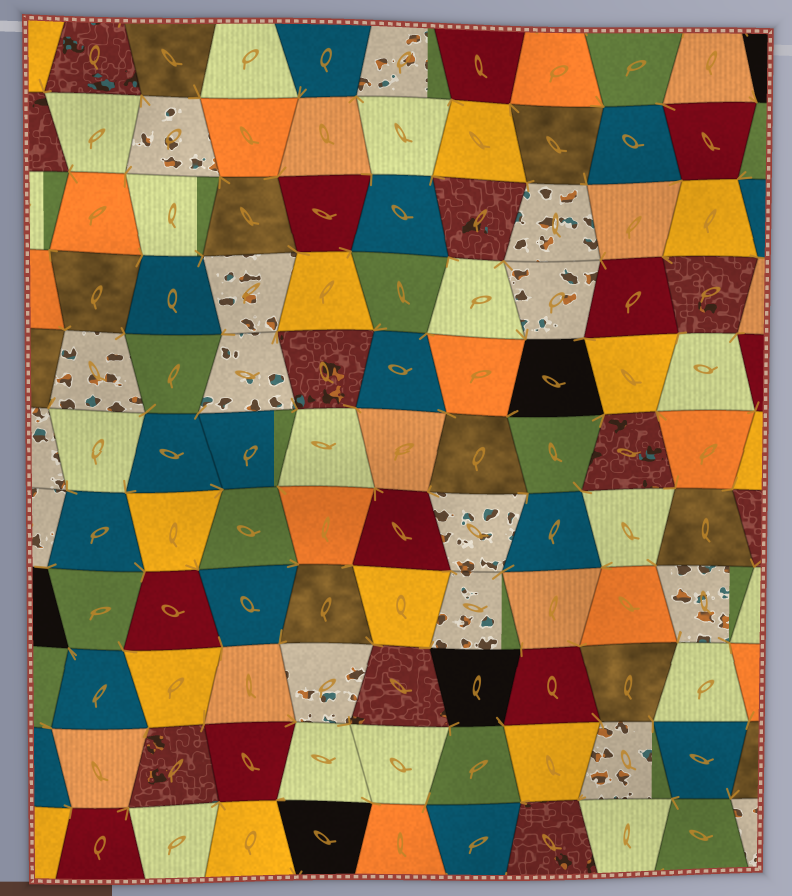
Write a Shadertoy shader that draws this pattern.

```glsl
// A tied patchwork quilt of interlocking trapezoids, bound in plaid and hung on a wall.

const float ROWS = 11.0;
const float FIRST_SEAM = 0.044;     // first upright seam, as a share of the quilt width
const float PITCH = 0.1026;         // patch spacing, as a share of the quilt width
const vec2 PATCH = vec2(0.0855, 0.0864); // patch size in canvas heights
const float LEAN = 0.13;            // sideways shift of each patch corner
const float CORNER_JITTER = 0.08;
const float BINDING = 0.0068;
const float SEAM = 0.0011;
const float YARN = 0.0013;
const int SAMPLES = 3;              // antialiasing samples per axis
const vec3 YARN_COLOR = vec3(0.74, 0.52, 0.16);
const vec3 BIND_RED = vec3(0.60, 0.25, 0.22);
const vec3 BIND_CREAM = vec3(0.84, 0.77, 0.67);
const int YELLOW = 0, VINE = 1, VELVET = 2, LIME = 3, TEAL = 4, FIGURED = 5,
          GREEN = 8, PEACH = 9, BLACK = 10;
const vec3 DYE[11] = vec3[11](
    vec3(0.92, 0.65, 0.09), vec3(0.43, 0.15, 0.14), vec3(0.43, 0.32, 0.14),
    vec3(0.78, 0.81, 0.54), vec3(0.03, 0.33, 0.42), vec3(0.76, 0.70, 0.60),
    vec3(0.47, 0.03, 0.09), vec3(0.94, 0.48, 0.17), vec3(0.36, 0.46, 0.22),
    vec3(0.86, 0.56, 0.31), vec3(0.07, 0.05, 0.04));

float hash(vec2 p) {
    vec3 q = fract(p.xyx * 0.1031);
    q += dot(q, q.yzx + 33.33);
    return fract((q.x + q.y) * q.z);
}

float noise(vec2 p) {
    vec2 i = floor(p), f = fract(p);
    f = f * f * (3.0 - 2.0 * f);
    return mix(mix(hash(i), hash(i + vec2(1, 0)), f.x),
               mix(hash(i + vec2(0, 1)), hash(i + vec2(1, 1)), f.x), f.y);
}

float segment(vec2 p, vec2 b) {
    return length(p - b * clamp(dot(p, b) / dot(b, b), 0.0, 1.0));
}

// Horizontal position of a patch corner, in patch widths
float cornerX(float k, float line) {
    float side = mod(k + line, 2.0) * 2.0 - 1.0;
    return k + side * LEAN + (hash(vec2(k, line) + 40.0) - 0.5) * CORNER_JITTER;
}

// Powers of two modulo 13 keep neighbouring patches different
int chooseFabric(ivec2 id, float h) {
    int f = ((1 << id.y) * (id.x + 1)) % 13 - 1;
    if (f == 11) return h < 0.5 ? FIGURED : LIME;
    if (f == BLACK && h > 0.6) return TEAL;
    if (f == PEACH && h > 0.65) return YELLOW;
    return f;
}

// Scattered ragged motifs with a pale outline
vec3 motifs(vec3 base, vec2 p, float size, float density, vec3 outline, vec3 ink) {
    vec2 g = p / size, id = floor(g);
    float h = hash(id + 7.0);
    vec2 l = fract(g) - 0.5 - 0.25 * (vec2(h, hash(id + 19.0)) - 0.5);
    float r = length(l * vec2(0.9, 1.3)) + 0.5 * (noise(p * 190.0) - 0.5);
    if (h > density || r > 0.30) return base;
    vec3 accent = mix(vec3(0.80, 0.46, 0.18), vec3(0.22, 0.46, 0.48), step(0.6, hash(id + 3.0)));
    vec3 body = mix(ink, accent, smoothstep(0.55, 0.65, noise(p * 150.0 + 5.0)) * 0.8);
    return r > 0.22 ? outline : body;
}

vec3 cloth(int f, vec2 p) {
    vec3 c = DYE[f];
    if (f == VINE) {
        float vine = 1.0 - smoothstep(0.03, 0.11, abs(noise(p * 150.0) - 0.5));
        c = mix(c, vec3(0.66, 0.40, 0.35), 0.55 * vine);
        c = motifs(c, p, 0.036, 0.35, DYE[VINE], vec3(0.22, 0.14, 0.09));
    } else if (f == VELVET) {
        c *= 0.68 + 0.42 * noise(p * vec2(45, 22)) + 0.28 * noise(p * vec2(90, 140));
    } else if (f == FIGURED) {
        c = motifs(c, p, 0.027, 0.75, vec3(0.87, 0.84, 0.78), vec3(0.36, 0.27, 0.19));
    } else if (f == LIME || f == PEACH) {
        c *= 1.0 + 0.04 * sin(p.x * 1100.0);
    }
    return c * (0.96 + 0.08 * noise(p * 380.0));
}

// Yarn loop at each patch centre and loose ends at each corner
float yarn(vec2 center, vec2 corner, vec2 id, vec2 knot) {
    float h = hash(id + 61.0), a = (h - 0.5) * 2.6;
    vec2 d = mat2(cos(a), sin(a), -sin(a), cos(a)) * (center + 0.008 * (vec2(h, hash(id + 5.0)) - 0.5));
    float squash = 2.0 + 2.0 * hash(id + 13.0);
    float dist = abs(length(d * vec2(squash, 1)) - 0.009) / mix(1.0, squash, 0.7);
    dist = min(dist, segment(d - vec2(0, 0.008), vec2(0.006, 0.006)));
    for (float i = 0.0; i < 2.0; i++) {
        float t = 6.283 * hash(knot + 23.0 + 9.0 * i);
        dist = min(dist, segment(corner, vec2(cos(t), sin(t)) * (0.006 + 0.009 * hash(knot + i))));
    }
    return 1.0 - smoothstep(YARN * 0.6, YARN * 1.2, dist);
}

vec3 wall(vec2 p) {
    vec3 c = mix(vec3(0.54, 0.56, 0.63), vec3(0.68, 0.69, 0.75), p.x);
    if (abs(p.y - 0.029 - 0.031 * p.x) < 0.006) c = vec3(0.74, 0.74, 0.77);
    return p.y > 0.984 && p.x < 0.125 ? vec3(0.34, 0.23, 0.19) : c;
}

vec3 quilt(vec2 p) {
    // Uneven outline
    float wave = 0.002 * sin(p.x * 13.0);
    vec2 lo = vec2(mix(0.0245, 0.0325, p.y), 0.0145 + 0.022 * p.x + wave);
    vec2 hi = vec2(mix(0.864, 0.851, p.y), 0.986 - 0.014 * p.x * p.x + wave);
    vec2 inset = min(p - lo, hi - p);
    float edge = min(inset.x, inset.y);
    if (edge < 0.0) return wall(p) * (1.0 - 0.25 * exp(edge * 250.0));
    if (edge < BINDING) {
        float along = inset.x < inset.y ? p.y : p.x;
        float check = step(0.45, fract(along * 105.0)) * step(0.0018, edge) * step(edge, 0.0055);
        return mix(BIND_RED, BIND_CREAM, 0.8 * check);
    }

    // Patch grid
    vec2 uv = (p - lo) / (hi - lo);
    float a = (uv.x - FIRST_SEAM) / PITCH + 1.0;
    float v = uv.y * ROWS + 0.03 * sin(p.x * 17.0 + floor(uv.y * 4.0));
    float row = clamp(floor(v), 0.0, ROWS - 1.0), t = v - row;
    float k = floor(a + 0.5), line = floor(v + 0.5);
    float side = a - mix(cornerX(k, row), cornerX(k, row + 1.0), t);
    float col = clamp(side > 0.0 ? k : k - 1.0, 0.0, 10.0);
    vec2 id = vec2(col, row);

    // Fabric, with a pieced strip on a few patches
    int f = chooseFabric(ivec2(id), hash(id + 31.0));
    if (hash(id + 77.0) > 0.95 && a - col > 0.83) f = GREEN;
    vec3 c = cloth(f, p + id * 0.37);
    c *= 0.91 + 0.15 * noise(p * 9.0) + 0.05 * (hash(id + 2.0) - 0.5);

    // Seams and ties
    float seam = min(abs(side) * PATCH.x, abs(v - line) * PATCH.y);
    c *= 1.0 - 0.38 * (1.0 - smoothstep(0.0, SEAM * 1.6, seam));
    vec2 center = (vec2(a - col, t) - 0.5) * PATCH;
    vec2 corner = vec2(a - cornerX(k, line), v - line) * PATCH;
    return mix(c, YARN_COLOR, 0.85 * yarn(center, corner, id, vec2(k, line)));
}

void mainImage(out vec4 fragColor, in vec2 fragCoord) {
    vec3 sum = vec3(0);
    for (int i = 0; i < SAMPLES * SAMPLES; i++) {
        vec2 offset = (vec2(i % SAMPLES, i / SAMPLES) + 0.5) / float(SAMPLES) - 0.5;
        vec2 p = (fragCoord + offset) / iResolution.y;
        sum += quilt(vec2(p.x, 1.0 - p.y));
    }
    fragColor = vec4(sum / float(SAMPLES * SAMPLES), 1.0);
}
```
